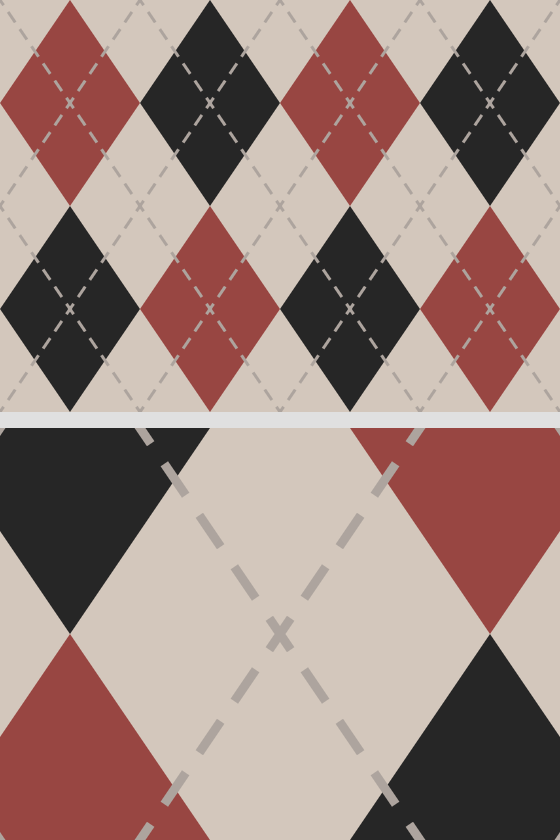
Top, the full canvas; bottom, a detail of the centre.
Write a WebGL 1 fragment shader that draws this pattern.

```glsl
precision highp float;

uniform vec2 u_resolution;

// Layout: lengths are fractions of the canvas height
const vec2 REPEATS = vec2(4.0, 2.0);      // diamonds across and down, both even
const float DASHES_PER_DIAGONAL = 12.0;   // from one cell corner to the opposite one
const float DASH_FILL = 0.61;             // dash length relative to its period
const float STITCH_WIDTH = 0.0073;

// Palette
const vec3 CREAM = vec3(0.828, 0.781, 0.736);
const vec3 CHARCOAL = vec3(0.149, 0.149, 0.149);
const vec3 BRICK = vec3(0.598, 0.273, 0.258);
const vec3 STITCH = vec3(0.680, 0.645, 0.620);

// Antialiased coverage of a signed distance, over one pixel
float coverage(float dist, float pixel) {
  return clamp(0.5 - dist / pixel, 0.0, 1.0);
}

// Signed distance to the diamond that spans the cell
float diamondDistance(vec2 local, vec2 cellSize) {
  return (abs(local.x) + abs(local.y) - 0.5) / length(1.0 / cellSize);
}

// Dashed lines along the rising (slope 1) or falling (slope -1) cell diagonals
float stitchMask(vec2 grid, vec2 cellSize, float slope, float pixel) {
  // Measure from the lattice corner on the nearest line of this family
  float line = floor(grid.x - slope * grid.y + 0.5);
  vec2 offset = (grid - vec2(line, 0.0)) * cellSize;
  vec2 dir = normalize(cellSize * vec2(1.0, slope));
  float along = dot(offset, dir);
  float across = abs(dot(offset, vec2(-dir.y, dir.x)));

  // Dashes are centred on the cell corners, so every crossing forms an x
  float period = length(cellSize) / DASHES_PER_DIAGONAL;
  float fromDash = abs(fract(along / period + 0.5) - 0.5) * period;
  return coverage(across - 0.5 * STITCH_WIDTH, pixel)
       * coverage(fromDash - 0.5 * DASH_FILL * period, pixel);
}

void main() {
  float pixel = 1.0 / u_resolution.y;
  vec2 cellSize = u_resolution * pixel / REPEATS;
  vec2 grid = gl_FragCoord.xy / u_resolution * REPEATS;
  vec2 cell = floor(grid);
  vec2 local = grid - cell - 0.5;

  // Diamonds alternate colour like a checkerboard
  float parity = mod(cell.x + cell.y, 2.0);
  vec3 diamondColor = mix(CHARCOAL, BRICK, parity);
  float diamond = coverage(diamondDistance(local, cellSize), pixel);
  vec3 color = mix(CREAM, diamondColor, diamond);

  // Dashed stitching over both diagonals
  float stitch = max(stitchMask(grid, cellSize, 1.0, pixel),
                     stitchMask(grid, cellSize, -1.0, pixel));
  color = mix(color, STITCH, stitch);

  gl_FragColor = vec4(color, 1.0);
}
```
